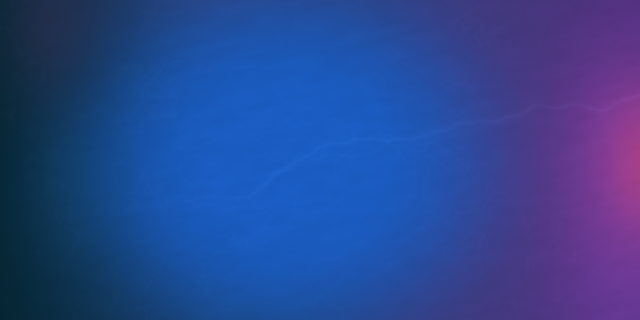
Write a WebGL 1 fragment shader that draws this background.

```glsl
precision highp float;

uniform vec2 u_resolution;

float hash(vec2 p) {
  p = fract(p * vec2(0.1031, 0.1137));
  p += dot(p, p.yx + 33.33);
  return fract((p.x + p.y) * p.x * 7.31);
}

float noise(vec2 p) {
  vec2 i = floor(p), f = fract(p);
  f = f * f * (3.0 - 2.0 * f);
  return mix(mix(hash(i), hash(i + vec2(1.0, 0.0)), f.x),
             mix(hash(i + vec2(0.0, 1.0)), hash(i + 1.0), f.x), f.y);
}

float fbm(vec2 p) {
  float sum = 0.0, amplitude = 0.5;
  for (int i = 0; i < 4; i++) {
    sum += amplitude * noise(p);
    p = mat2(1.6, 1.2, -1.2, 1.6) * p + 7.3;
    amplitude *= 0.5;
  }
  return sum;
}

// Soft elliptical falloff
float glow(vec2 p, vec2 center, vec2 radius) {
  vec2 d = (p - center) / radius;
  return exp(-dot(d, d));
}

// Broad ellipse with a flatter middle
float plateau(vec2 p, vec2 center, vec2 radius) {
  vec2 d = (p - center) / radius;
  float r2 = dot(d, d);
  return exp(-r2 * r2);
}

// Thin rising vein with a fainter offset branch
float veins(vec2 p) {
  float wobble = 0.07 * (fbm(p * 9.0) - 0.47);
  float path = 0.44 + 0.11 * smoothstep(0.75, 1.05, p.x)
             + 0.15 * (p.x - 1.05) + wobble;
  float d = p.y - path;
  float branch = d + 0.025 + 0.06 * (noise(p * 13.0) - 0.5);
  float reach = smoothstep(0.4, 0.9, p.x);
  return reach * (exp(-abs(d) / 0.007)
       + 0.5 * exp(-abs(branch) / 0.005) * glow(p, vec2(0.95, 0.5), vec2(0.4)));
}

void main() {
  vec2 p = gl_FragCoord.xy / u_resolution;
  p.x *= 2.0;

  // Dark teal to violet backdrop
  vec3 color = mix(vec3(0.02, 0.14, 0.19), vec3(0.10, 0.25, 0.44),
                   smoothstep(-0.1, 0.75, p.x));
  color = mix(color, vec3(0.26, 0.22, 0.49), smoothstep(0.75, 1.6, p.x));
  color = mix(color, vec3(0.30, 0.19, 0.49), smoothstep(1.5, 2.0, p.x));

  // Muted corner tints
  color = mix(color, vec3(0.16, 0.18, 0.29),
              0.7 * glow(p, vec2(0.17, 0.92), vec2(0.16, 0.25)));
  color = mix(color, vec3(0.21, 0.25, 0.50),
              0.65 * glow(p, vec2(0.78, 1.03), vec2(0.45, 0.25)));
  color = mix(color, vec3(0.07, 0.25, 0.38),
              0.5 * glow(p, vec2(0.25, 0.4), vec2(0.2, 0.3)));
  color = mix(color, vec3(0.38, 0.22, 0.58),
              0.9 * glow(p, vec2(1.98, 0.04), vec2(0.24, 0.35)));

  // Large blue light
  color = mix(color, vec3(0.10, 0.36, 0.76),
              plateau(p, vec2(0.91, 0.49), vec2(0.62, 0.52)));

  // Magenta light at the right edge
  color = mix(color, vec3(0.53, 0.24, 0.62),
              0.95 * glow(p, vec2(2.02, 0.49), vec2(0.27, 0.35)));
  color = mix(color, vec3(0.68, 0.25, 0.52),
              0.85 * glow(p, vec2(2.03, 0.49), vec2(0.12, 0.19)));

  // Worn surface: slanted grain, fine creases and veins
  vec2 slanted = vec2(p.x + p.y * 0.4, p.y - p.x * 0.25);
  float grain = fbm(slanted * vec2(14.0, 45.0)) - 0.47;
  float crease = 1.0 - abs(2.0 * fbm(p * 7.0 + 3.0) - 0.95);
  crease = smoothstep(0.95, 1.0, crease) * noise(p * 4.0);
  color *= 1.0 + 0.06 * grain;
  color += vec3(0.02, 0.025, 0.03) * (0.35 * crease + veins(p));

  gl_FragColor = vec4(color, 1.0);
}
```
